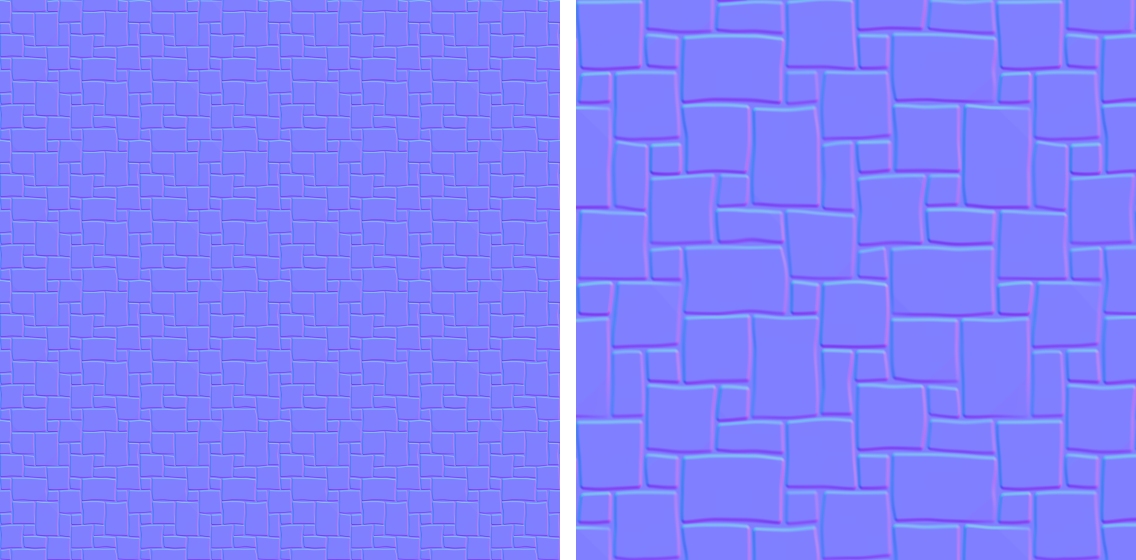
Left: the whole. Right: its middle third, enlarged.
A three.js fragment shader for this texture map:

```glsl
// Tangent-space normal map of worn paving stones in an interlocking 6 by 6 unit layout.
varying vec2 vUv;

#define TILES 8.0          // layout repeats across and down
#define UNITS 6.0          // units per layout repeat
#define WEAR_PERIOD 12.0   // units after which the wear wraps
#define SHIFT 16.0         // layout offset in units
#define BEVEL 0.105        // width of the sloped rim
#define GAP 0.004          // least inset from the joint centre
#define CORNER 0.13        // corner radius
#define RELIEF 0.041       // height of a stone above the joint
#define WARP 0.19          // bend of the joints
#define RAGGED 0.075       // extra inset that varies along each rim
#define CHIP 0.03          // slope of the worn corner facets
#define STEP 0.04          // half width of the slope filter

float hash(vec2 p) {
  vec3 q = fract(vec3(p.xyx) * 0.1031);
  q += dot(q, q.yzx + 33.33);
  return fract((q.x + q.y) * q.z);
}

// Value noise over the wear period; freq * WEAR_PERIOD must be whole.
float wrapNoise(vec2 p, float freq, float seed) {
  float period = WEAR_PERIOD * freq;
  vec2 cell = floor(p * freq);
  vec2 f = fract(p * freq);
  f = f * f * (3.0 - 2.0 * f);
  vec2 a = mod(cell, period) + seed;
  vec2 b = mod(cell + 1.0, period) + seed;
  return mix(mix(hash(a), hash(vec2(b.x, a.y)), f.x),
             mix(hash(vec2(a.x, b.y)), hash(b), f.x), f.y);
}

// Claims the point if it lies in this repeated stone.
void stone(vec2 p, vec2 corner, vec2 size, inout vec4 box, inout vec2 id) {
  vec2 local = mod(p - corner, UNITS);
  if (local.x < size.x && local.y < size.y) {
    box = vec4(local, size);
    vec2 repeatCell = floor((p - corner) / UNITS);
    id = mod(repeatCell, WEAR_PERIOD / UNITS) * UNITS + corner;
  }
}

// The twelve stones of one layout repeat, y running down.
void findStone(vec2 p, out vec4 box, out vec2 id) {
  box = vec4(0.5, 0.5, 1.0, 1.0);
  id = vec2(0.0);
  stone(p, vec2(3, 1), vec2(3, 2), box, id);
  stone(p, vec2(5, 3), vec2(2, 3), box, id);
  stone(p, vec2(0, 0), vec2(2, 2), box, id);
  stone(p, vec2(1, 2), vec2(2, 2), box, id);
  stone(p, vec2(2, 5), vec2(2, 2), box, id);
  stone(p, vec2(3, 3), vec2(2, 2), box, id);
  stone(p, vec2(1, 4), vec2(1, 2), box, id);
  stone(p, vec2(4, 0), vec2(2, 1), box, id);
  stone(p, vec2(2, 1), vec2(1, 1), box, id);
  stone(p, vec2(0, 2), vec2(1, 1), box, id);
  stone(p, vec2(2, 4), vec2(1, 1), box, id);
  stone(p, vec2(4, 5), vec2(1, 1), box, id);
}

float surfaceHeight(vec2 p) {
  // Shared bending keeps neighbouring rims together.
  vec2 bend = vec2(wrapNoise(p, 0.5, 7.0), wrapNoise(p, 0.5, 31.0)) - 0.5;
  bend += 0.4 * (vec2(wrapNoise(p, 1.0, 53.0), wrapNoise(p, 1.0, 71.0)) - 0.5);
  vec4 box;
  vec2 id;
  findStone(p + WARP * bend, box, id);

  // Rounded rim with an uneven inset and slope.
  float seed = floor(hash(id + 3.0) * 40.0);
  vec2 inset = GAP + RAGGED * pow(vec2(wrapNoise(p, 1.0, seed + 90.0),
                                      wrapNoise(p, 1.0, seed + 140.0)), vec2(3.0));
  vec2 edge = min(box.xy, box.zw - box.xy) - inset;
  float rim = CORNER - length(max(CORNER - edge, 0.0));
  float width = BEVEL * mix(0.8, 1.3, wrapNoise(p, 1.0, seed + 200.0));
  float top = RELIEF * mix(0.8, 1.2, hash(id + 11.0));

  // One faint facet is worn off towards a random corner.
  vec2 toward = sign(vec2(hash(id + 17.0), hash(id + 23.0)) - 0.5);
  vec2 centred = (box.xy - 0.5 * box.zw) * toward;
  float start = 0.5 * (box.z + box.w) * mix(0.45, 1.1, hash(id + 29.0));
  top -= CHIP * max(centred.x + centred.y - start, 0.0);
  top += 0.004 * wrapNoise(p, 1.0, 250.0);

  return max(top, 0.0) * smoothstep(0.0, width, rim);
}

void main() {
  vec2 p = vec2(vUv.x, 1.0 - vUv.y) * TILES * UNITS - SHIFT;
  vec2 dx = vec2(STEP, 0.0);
  vec2 dy = vec2(0.0, STEP);

  // Central differences; green points up the canvas.
  vec2 slope = vec2(surfaceHeight(p - dx) - surfaceHeight(p + dx),
                    surfaceHeight(p + dy) - surfaceHeight(p - dy)) / (2.0 * STEP);
  slope.x *= 0.9;
  vec3 normal = normalize(vec3(slope, 1.0));
  gl_FragColor = vec4(normal * 0.5 + 0.5, 1.0);
}
```
